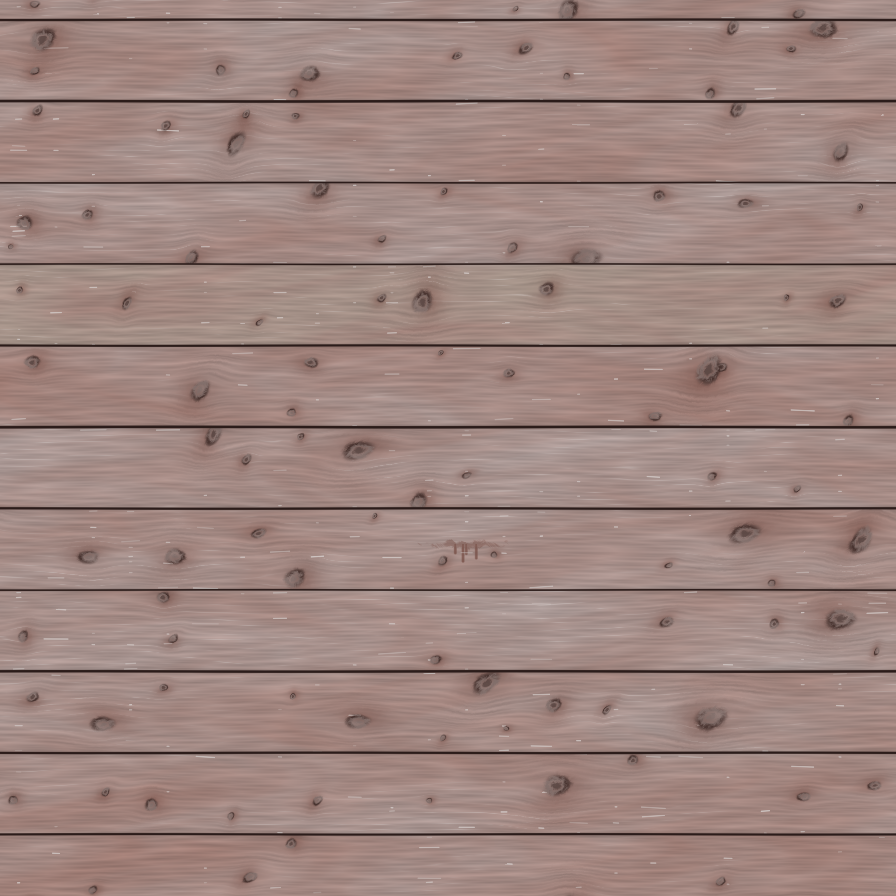
A three.js fragment shader for this texture:

```glsl
varying vec2 vUv;

const float BOARDS = 11.0;
const float BOARD_SHIFT = 0.243;
const float SEAM_HALF_WIDTH = 0.0011;
const float SOFT = 0.0011;
const float KNOT_CHANCE = 0.45;
const float FLECK_CHANCE = 0.07;
const float OLIVE_BOARD = 7.0;
const float STAIN_BOARD = 4.0;
const vec2 STAIN_CENTRE = vec2(0.522, 0.392);
const vec3 RED_WOOD = vec3(0.612, 0.475, 0.443);
const vec3 GREY_WOOD = vec3(0.672, 0.615, 0.605);
const vec3 OLIVE_WOOD = vec3(0.64, 0.575, 0.52);
const vec3 HALO_BROWN = vec3(0.46, 0.30, 0.265);
const vec3 KNOT_GREY = vec3(0.50, 0.43, 0.415);
const vec3 KNOT_DARK = vec3(0.24, 0.16, 0.145);
const vec3 PALE_PAINT = vec3(0.82, 0.785, 0.775);
const vec3 SEAM_DARK = vec3(0.17, 0.11, 0.10);

vec2 hash2(vec2 p) {
  vec2 q = vec2(dot(p, vec2(127.1, 311.7)), dot(p, vec2(269.5, 183.3)));
  return fract(sin(q) * 43758.54);
}

// Distance to the nearest scattered point, wrapping across
float cells(vec2 uv, vec2 count) {
  vec2 p = uv * count, base = floor(p);
  float nearest = 2.0;
  for (int j = -1; j <= 1; j++)
    for (int i = -1; i <= 1; i++) {
      vec2 cell = base + vec2(float(i), float(j));
      vec2 point = cell + hash2(vec2(mod(cell.x, count.x), cell.y));
      nearest = min(nearest, length(p - point));
    }
  return nearest;
}

// Layered, warped sines
float waves(vec2 p) {
  float sum = 0.0, amp = 0.5;
  for (int i = 0; i < 4; i++) {
    p += 0.7 * sin(p.yx * 1.1 + vec2(1.3, 4.1) * float(i));
    sum += amp * sin(p.x + 1.7) * sin(p.y);
    p = mat2(1.5, 1.1, -1.1, 1.5) * p;
    amp *= 0.6;
  }
  return sum;
}

// Knots along one board: x core, y dark rim, z halo, w grain bend
vec4 knots(float x, float v, float board, float columns, float size) {
  vec4 k = vec4(0.0);
  for (int i = -1; i <= 1; i++) {
    float column = floor(x * columns) + float(i);
    vec2 id = vec2(mod(column, columns), board + columns * 7.0);
    vec2 place = hash2(id), kind = hash2(id + 31.7);
    if (kind.x > KNOT_CHANCE) continue;
    vec2 d = vec2(x - (column + 0.15 + 0.7 * place.x) / columns,
                  (v - 0.06 - 0.88 * place.y) / BOARDS);
    float bend = -d.y, tilt = 1.2 * kind.y;
    d = mat2(cos(tilt), -sin(tilt), sin(tilt), cos(tilt)) * d;
    d.x /= 1.1 + 0.7 * place.x;
    float angle = atan(d.y, d.x) + 6.28 * place.x;
    float radius = size * mix(0.45, 1.0, fract(kind.y * 7.3));
    float rough = waves(d * 520.0 + place * 20.0);
    float q = length(d) / radius * (1.0 + 0.05 * sin(angle * 3.0)) + 0.18 * rough;
    float ring = (q - 0.85) / 0.22;
    k.x += (1.0 - smoothstep(0.8, 1.1, q)) * (0.85 + 0.25 * sin(q * 12.0));
    k.y += exp(-ring * ring) * clamp(0.4 + 0.5 * sin(angle) + 0.5 * rough, 0.0, 1.0);
    k.y += 0.6 * (1.0 - smoothstep(0.2, 0.5, q)) * step(0.5, place.y);
    k.z += exp(-q * q * 0.22) * (0.6 + 0.4 * sin(angle + 1.0));
    k.w += bend * exp(-q * q * 0.16);
  }
  return k;
}

// Short worn dashes of pale paint
float flecks(vec2 uv, float wear) {
  vec2 count = vec2(24.0, 176.0), p = uv * count;
  vec2 id = floor(p), f = fract(p) - 0.5;
  vec2 r = hash2(id + 5.3), s = hash2(id + 71.9);
  float halfLength = mix(0.02, 0.36, s.x * s.x * s.x);
  float across = abs(f.y + (r.y - 0.5) * (0.4 + f.x)) / count.y;
  float along = max(abs(f.x) - halfLength, 0.0) / count.x;
  float line = 1.0 - smoothstep(0.0002, 0.0002 + SOFT, length(vec2(along, across)));
  return line * step(r.x, FLECK_CHANCE * wear) * (0.25 + 0.75 * s.y);
}

// Spilled smear with drips below it
float stain(vec2 d) {
  float smear = length(d / vec2(0.036, 0.004)) + 0.9 * waves(d * 190.0);
  float mask = 0.6 * (1.0 - smoothstep(0.5, 1.2, smear));
  for (int i = 0; i < 4; i++) {
    vec2 r = hash2(vec2(float(i), 9.0));
    float drop = 0.008 + 0.02 * r.x;
    vec2 e = d - vec2(-0.018 + 0.008 * float(i) + 0.005 * r.y, clamp(d.y, -drop, 0.0));
    mask = max(mask, 1.0 - smoothstep(0.0005, 0.0025, length(e)));
  }
  return mask;
}

void main() {
  float x = vUv.x, y = vUv.y;
  float row = y * BOARDS + BOARD_SHIFT + 0.003 * sin(x * 12.57 + y * 40.0);
  float board = mod(floor(row), BOARDS), v = fract(row);
  vec2 seed = hash2(vec2(board, 3.0)) * 40.0;
  vec4 k = knots(x, v, board, 7.0, 0.0125) + knots(x, v, board, 13.0, 0.0055);

  // Weathered tone of each board
  float cloud = waves(vec2(x * 9.0, y * 34.0) + seed);
  float grey = 0.45 + 0.42 * cloud + 0.25 * (fract(seed.x) - 0.5);
  grey += 0.18 * smoothstep(0.6, 1.0, y);
  vec3 color = mix(RED_WOOD, GREY_WOOD, clamp(grey, 0.0, 1.0));
  float olive = 1.0 - step(0.5, abs(board - OLIVE_BOARD));
  color = mix(color, OLIVE_WOOD, olive * (0.4 + 0.4 * cloud));

  // Fine straight grain that parts around the knots
  vec2 grain = vec2(x, y + 0.6 * k.w + 0.0012 * sin(x * 18.85 + seed.y));
  float fibre = cells(grain, vec2(16.0, 270.0));
  float band = cells(grain + 0.37, vec2(5.0, 110.0));
  float drift = waves(grain * vec2(6.0, 30.0) + seed);
  float hair = abs(sin(grain.y * 420.0 + 3.0 * drift + 1.5 * band));
  float thread = (1.0 - smoothstep(0.0, 0.35, hair)) * smoothstep(0.35, 0.8, fibre);
  color *= 1.01 + 0.15 * (fibre - 0.45) + 0.08 * (band - 0.45) + 0.03 * (hair - 0.64);
  color = mix(color, PALE_PAINT, 0.42 * thread * smoothstep(0.3, 0.75, grey + 0.3 * drift));

  // Knots, stain and paint flecks
  color = mix(color, HALO_BROWN, 0.6 * clamp(k.z, 0.0, 1.0));
  color = mix(color, KNOT_GREY, 0.85 * clamp(k.x, 0.0, 1.0));
  color = mix(color, KNOT_DARK, 0.85 * clamp(k.y, 0.0, 1.0));
  float spill = stain(vUv - STAIN_CENTRE) * (1.0 - step(0.5, abs(board - STAIN_BOARD)));
  color = mix(color, HALO_BROWN, 0.75 * spill);
  float edge = min(v, 1.0 - v) / BOARDS;
  float wear = 0.3 + 1.6 * smoothstep(0.0, 0.4, drift) + 1.3 * exp(-edge * 150.0);
  color = mix(color, PALE_PAINT, 0.9 * flecks(vUv, wear) * (1.0 - clamp(k.x, 0.0, 1.0)));

  // Dark seams with worn lips
  float seamId = mod(floor(row + 0.5), BOARDS);
  float seamWidth = SEAM_HALF_WIDTH * mix(0.55, 1.15, hash2(vec2(seamId, 8.0)).x);
  color = mix(color, PALE_PAINT, 0.35 * exp(-edge * 350.0) * smoothstep(0.4, 0.8, band));
  color *= 1.0 - 0.15 * exp(-edge * 400.0);
  color = mix(SEAM_DARK, color, smoothstep(seamWidth - 0.5 * SOFT, seamWidth + SOFT, edge));
  gl_FragColor = vec4(color, 1.0);
}
```
